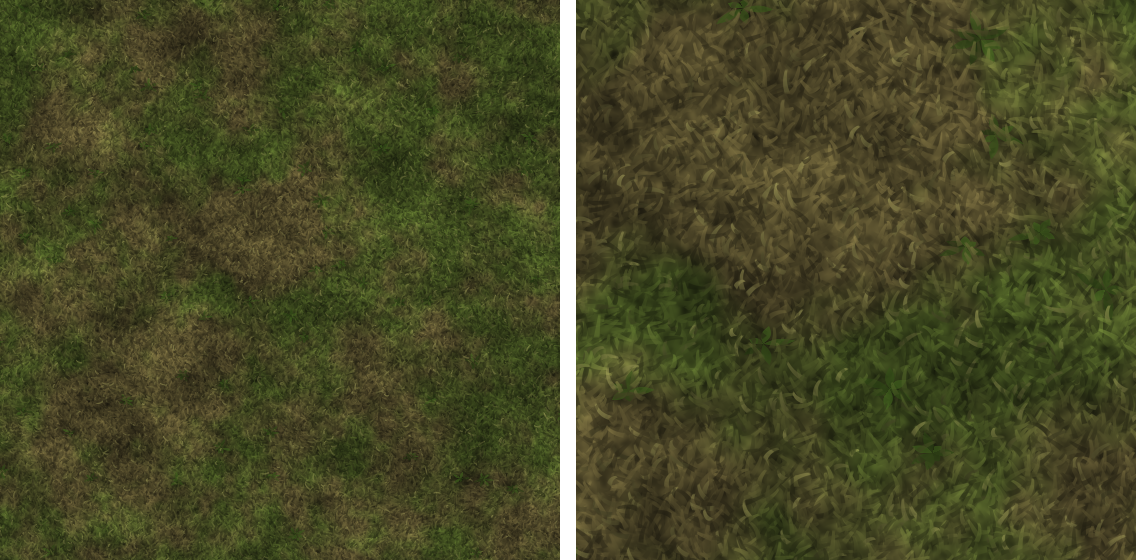
Left, the full canvas; right, a detail of the centre.
Reproduce this texture procedurally as a WebGL 2 fragment shader.

```glsl
#version 300 es
precision highp float;
// Worn meadow turf: green and dry patches under fine short blades, with scattered leafy weeds.

#define GREEN vec3(0.238, 0.292, 0.116)
#define DRY vec3(0.302, 0.272, 0.156)
#define STRAW vec3(0.440, 0.430, 0.245)
#define WEED vec3(0.205, 0.315, 0.092)
#define PATCH_SCALE 6.0
#define SHADE_CONTRAST 0.13
#define BLADE_CELLS 68.0
#define BLADE_WIDTH 0.0010
#define BLADE_SPREAD 2.5
#define BLADE_LAYERS 8
#define WEED_CELLS 12.0
#define WEED_SHARE 0.5

uniform vec2 u_resolution;
out vec4 fragColor;

vec3 hash3(vec2 p) {
    vec3 q = fract(p.xyx * vec3(0.1031, 0.1030, 0.0973));
    q += dot(q, q.yxz + 33.33);
    return fract((q.xxy + q.yzz) * q.zyx);
}

// Smooth cellular noise: soft signed spots, one per cell, about unit deviation
float spots(vec2 p) {
    vec2 cell = floor(p);
    float sum = 0.0;
    for (int y = -1; y <= 1; y++)
    for (int x = -1; x <= 1; x++) {
        vec2 id = cell + vec2(x, y);
        vec3 h = hash3(id);
        vec2 d = p - id - h.xy;
        float k = max(0.0, 1.0 - dot(d, d));
        sum += (2.0 * h.z - 1.0) * k * k;
    }
    return 2.2 * sum;
}

float layeredSpots(vec2 p) {
    float sum = 0.0, gain = 0.66;
    for (int i = 0; i < 4; i++) {
        sum += gain * spots(p);
        p = mat2(0.8, 0.6, -0.6, 0.8) * p * 2.1 + 17.3;
        gain *= 0.74;
    }
    return sum;
}

// One layer of tapered blades, each with its own lean, length and tone
vec3 drawBlades(vec3 col, vec3 ground, vec2 uv, float layer, float lean, float px) {
    vec2 p = uv * BLADE_CELLS * (1.0 + 0.06 * layer) + layer * vec2(7.37, 3.61);
    float unit = 1.0 / (BLADE_CELLS * (1.0 + 0.06 * layer));
    vec2 cell = floor(p);
    for (int y = -1; y <= 1; y++)
    for (int x = -1; x <= 1; x++) {
        vec2 id = cell + vec2(x, y);
        vec3 h = hash3(id + layer * 41.0);
        vec3 g = hash3(id + layer * 41.0 + 213.0);
        float angle = (h.z - 0.5) * BLADE_SPREAD + lean;
        vec2 along = vec2(sin(angle), cos(angle));
        vec2 d = p - id - h.xy;
        float halfLength = mix(0.25, 0.75, g.x);
        float t = dot(d, along) / halfLength;
        float bend = (g.z - 0.5) * 0.3 * t * t;
        float across = abs(dot(d, vec2(along.y, -along.x)) - bend) * unit;
        float width = BLADE_WIDTH * (1.2 - 0.5 * t);
        float mask = 1.0 - smoothstep(width - px, width + px, across);
        mask *= 1.0 - smoothstep(0.75, 1.0, abs(t));
        vec3 tint = mix(ground, STRAW, 0.75 * smoothstep(0.90, 0.97, g.z));
        tint *= mix(0.52, 1.48, g.y) * (1.0 + 0.16 * t);
        col = mix(col, tint, 0.58 * mask);
    }
    return col;
}

// Sparse rosettes of broad leaves over a soft shadow
vec3 drawWeeds(vec3 col, vec2 uv, float px) {
    vec2 p = uv * WEED_CELLS;
    vec2 cell = floor(p);
    for (int y = -1; y <= 1; y++)
    for (int x = -1; x <= 1; x++) {
        vec2 id = cell + vec2(x, y);
        vec3 h = hash3(id + 91.0);
        vec3 g = hash3(id + 377.0);
        if (h.z > WEED_SHARE) continue;
        vec2 d = (p - id - h.xy) / WEED_CELLS;
        d.y *= 1.0 + 0.6 * g.x;
        float r = length(d);
        float leaves = 5.0 + floor(g.y * 4.0);
        float turn = (atan(d.y, d.x) / 6.28319 + 0.5) * leaves;
        float leafId = floor(turn);
        vec3 leaf = hash3(id * 9.0 + leafId);
        float a = (fract(turn) - 0.5 + 0.3 * (leaf.z - 0.5)) * 6.28319 / leaves;
        float reach = mix(0.007, 0.021, leaf.x);
        float s = clamp(r * cos(a) / reach, 0.0, 1.0);
        float edge = abs(r * sin(a)) - 0.0028 * sin(3.14159 * s);
        float mask = (1.0 - smoothstep(-px, px, edge)) * step(r * cos(a), reach);
        col *= 1.0 - 0.30 * (1.0 - smoothstep(0.003, 0.019, r));
        col = mix(col, WEED * mix(0.65, 1.3, leaf.y), 0.62 * mask);
    }
    return col;
}

void main() {
    vec2 uv = gl_FragCoord.xy / u_resolution.y;
    float px = 0.7 / u_resolution.y;

    // Broad dry patches and uneven shade
    float dryness = smoothstep(-1.3, 1.5, layeredSpots(uv * PATCH_SCALE));
    float shade = layeredSpots(uv * vec2(11.0, 14.0) + 53.0);
    vec3 ground = mix(GREEN, DRY, dryness) * max(0.5, 1.0 + SHADE_CONTRAST * shade);

    // Fine soil and thatch grain
    float grain = spots(uv * vec2(150.0, 115.0)) + spots(uv * 230.0 + 9.0);
    vec3 col = ground * (0.92 + 0.10 * grain);

    float lean = 0.45 * spots(uv * 9.0 + 31.0);
    for (int i = 0; i < BLADE_LAYERS; i++) {
        col = drawBlades(col, ground, uv, float(i), lean, px);
        if (i == BLADE_LAYERS - 3) col = drawWeeds(col, uv, px);
    }
    fragColor = vec4(clamp(col, 0.0, 1.0), 1.0);
}
```
